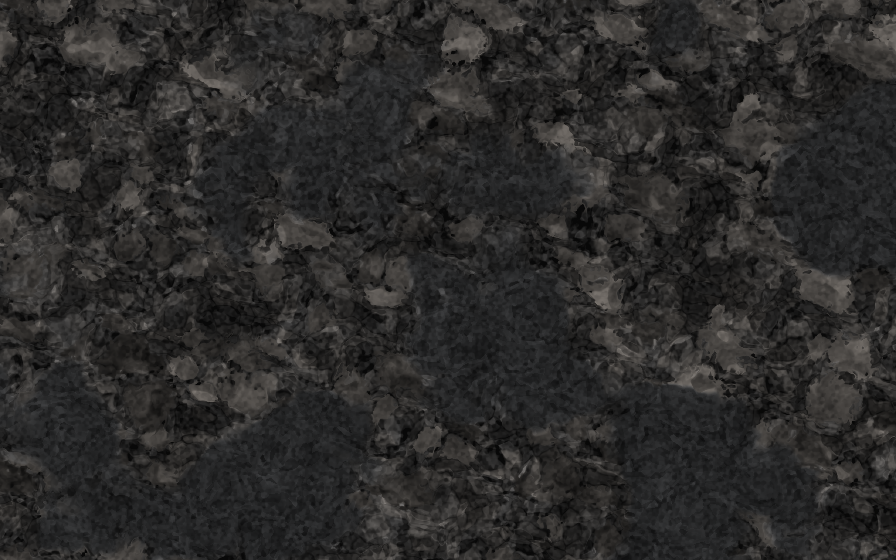
This texture is drawn by a Shadertoy shader. Its source:

```glsl
// Dark polished granite: small cellular grains split by black mica,
// with larger cleaved feldspar crystals and bluish-black fine patches.
// Every layer reads one cellular noise whose domain is bent by layered sines.

float hash(vec2 c) {
    vec3 q = fract(c.xyx * vec3(0.1031, 0.1030, 0.0973));
    q += dot(q, q.yzx + 33.33);
    return fract((q.x + q.y) * q.z);
}

// x: distance to the seed, y: gap to the next seed,
// z: random value of the cell, w: smoothly blended random value
vec4 cells(vec2 p) {
    vec2 base = floor(p);
    float nearest = 9.0, second = 9.0, id = 0.0, sum = 0.0, weights = 0.0;
    for (int y = -1; y <= 1; y++) {
        for (int x = -1; x <= 1; x++) {
            vec2 c = base + vec2(x, y);
            vec2 seed = c + 0.1 + 0.8 * vec2(hash(c + 11.7), hash(c + 47.3));
            float d = distance(p, seed);
            float value = hash(c + 83.1);
            float weight = exp(-6.0 * d * d);
            sum += value * weight;
            weights += weight;
            if (d < nearest) {
                second = nearest;
                nearest = d;
                id = value;
            } else {
                second = min(second, d);
            }
        }
    }
    return vec4(nearest, second - nearest, id, sum / weights);
}

// Flat grain tone with softened borders
float grainTone(vec4 cell) {
    return mix(cell.w, cell.z, smoothstep(0.0, 0.3, cell.y));
}

vec2 ragged(vec2 p) {
    vec2 offset = vec2(0.0);
    float freq = 38.0;
    for (int i = 0; i < 4; i++) {
        p = mat2(0.8, -0.6, 0.6, 0.8) * p + 0.37;
        offset += 0.33 * sin(p.yx * freq + offset * freq) / freq;
        freq *= 1.83;
    }
    return offset;
}

void mainImage(out vec4 fragColor, in vec2 fragCoord) {
    vec2 p = fragCoord / iResolution.y;
    vec2 w = p + ragged(p);

    // Broad zones, grains and dust
    float zone = cells(w * 3.7 + 5.0).w;
    float cloud = cells(w * 11.0 + 31.0).w;
    vec4 mid = cells(w * vec2(36.0, 46.0));
    vec4 fine = cells(w * vec2(84.0, 100.0) + 19.0);
    float dust = cells(p * 165.0 + 7.0).w;

    float tone = 0.20 + 0.17 * (grainTone(fine) - 0.5)
               + 0.13 * (grainTone(mid) - 0.5)
               + 0.13 * (dust - 0.5) + 0.12 * (cloud - 0.5);
    tone += 0.09 * smoothstep(0.87, 0.97, grainTone(fine)) * smoothstep(0.3, 0.6, cloud);

    // Black mica in clusters and along grain seams
    float mica = 0.6 * cells(w * vec2(24.0, 31.0) + 61.0).w + 0.4 * fine.w;
    tone = mix(tone, 0.06 + 0.08 * dust, 0.8 * smoothstep(0.53, 0.68, mica));
    tone -= 0.045 * (1.0 - smoothstep(0.0, 0.22, mid.y));

    // Fine-grained dark patches
    float patchMask = smoothstep(0.60, 0.72, zone + 0.25 * (cloud - 0.5) + 0.12 * (mid.w - 0.5));
    tone = mix(tone, 0.07 + 0.06 * fine.z + 0.07 * dust, 0.85 * patchMask);

    // Feldspar crystals in two sizes, tilted down to the right
    float brown = 0.35 + 0.5 * mid.w;
    for (int i = 0; i < 2; i++) {
        float size = float(i);
        float tilt = mix(0.2, 0.5, size);
        vec2 q = mat2(cos(tilt), sin(tilt), -sin(tilt), cos(tilt)) * w;
        vec4 crystal = cells(q * mix(vec2(15.0, 21.0), vec2(8.0, 12.0), size) + 23.0 * size);
        float rough = 0.25 * (dust - 0.5) + 0.35 * (fine.w - 0.5);
        float mask = smoothstep(0.02, 0.14, crystal.y + rough)
                   * (1.0 - smoothstep(0.40, 0.52, crystal.x + rough))
                   * step(0.70, crystal.z) * (1.0 - 0.9 * patchMask);

        // Cleavage streaks and faint mottling inside each crystal
        float kind = fract(crystal.z * 37.0);
        float angle = 1.2 + 1.5 * kind;
        float streak = sin(dot(w, vec2(cos(angle), sin(angle))) * 430.0 + 5.0 * mid.w);
        float face = mix(0.14, 0.31, kind) + 0.016 * streak * cloud
                   + 0.10 * (mid.w - 0.5) + 0.07 * (fine.w - 0.5) + 0.07 * (dust - 0.5);
        face += 0.10 * kind * smoothstep(0.62, 0.8, mid.w);
        tone = mix(tone, face, 0.85 * mask);
        brown = mix(brown, 0.85, mask);
    }

    // Cool black to warm grey
    brown *= 1.0 - 0.9 * patchMask;
    vec3 tint = mix(vec3(0.98, 1.0, 1.03), vec3(1.06, 1.0, 0.94), brown);
    fragColor = vec4(clamp(tone, 0.03, 0.6) * tint, 1.0);
}
```
